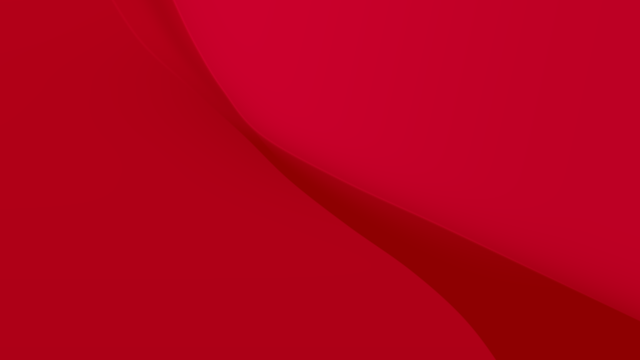
This background is drawn by a Shadertoy shader. Its source:

```glsl
// Crimson sheets crossing in a sweeping diagonal fold with soft shadows.
#define LEFT_RED   vec3(0.690, 0.000, 0.092)
#define RIGHT_PINK vec3(0.792, 0.000, 0.172)
#define RIGHT_RED  vec3(0.742, 0.000, 0.140)
#define RIBBON_RED vec3(0.705, 0.000, 0.095)
#define SHADE_RED  vec3(0.625, 0.000, 0.060)
#define DEEP_RED   vec3(0.555, 0.000, 0.002)
#define LINE_GLOW  vec3(0.050, 0.008, 0.030)
#define LINE_WIDTH 0.0035

// Edge positions across the width at equal steps down the canvas,
// with one extra step beyond the top and the bottom.
const float LEFT_EDGE[11] = float[11](
    0.140, 0.176, 0.225, 0.302, 0.380, 0.452, 0.542, 0.641, 0.720, 0.775, 0.815);
const float RIGHT_EDGE[11] = float[11](
    0.242, 0.271, 0.305, 0.348, 0.408, 0.533, 0.685, 0.833, 0.980, 1.126, 1.272);
const float FOLD_EDGE[11] = float[11](
    0.242, 0.271, 0.305, 0.348, 0.402, 0.463, 0.525, 0.580, 0.630, 0.680, 0.730);

// Catmull-Rom curve through the edge positions
float curveAt(float knots[11], float down) {
    float s = clamp(down, 0.0, 1.0) * 8.0;
    int i = min(int(s), 7);
    float t = s - float(i);
    float a = knots[i], b = knots[i + 1], c = knots[i + 2], d = knots[i + 3];
    return b + 0.5 * t * (c - a + t * (2.0 * a - 5.0 * b + 4.0 * c - d
             + t * (3.0 * (b - c) + d - a)));
}

// Approximate signed distance in canvas heights, positive to the right
float edgeDistance(float knots[11], vec2 uv, float aspect) {
    float lo = max(uv.y - 0.01, 0.0), hi = min(uv.y + 0.01, 1.0);
    float slope = aspect * (curveAt(knots, hi) - curveAt(knots, lo)) / (hi - lo);
    return aspect * (uv.x - curveAt(knots, uv.y)) / length(vec2(1.0, slope));
}

float bell(float x, float center, float width) {
    float t = (x - center) / width;
    return exp(-t * t);
}

void mainImage(out vec4 fragColor, in vec2 fragCoord) {
    vec2 uv = fragCoord / iResolution.xy;
    uv.y = 1.0 - uv.y;
    float aspect = iResolution.x / iResolution.y;
    float soft = 1.0 / iResolution.y;

    float dLeft = edgeDistance(LEFT_EDGE, uv, aspect);
    float dRight = edgeDistance(RIGHT_EDGE, uv, aspect);
    float dFold = edgeDistance(FOLD_EDGE, uv, aspect);
    float leftX = curveAt(LEFT_EDGE, uv.y);
    float rightX = curveAt(RIGHT_EDGE, uv.y);
    float across = clamp((uv.x - leftX) / (rightX - leftX), 0.0, 1.0);

    // Left sheet, shaded where it dips under the crossing
    vec3 left = LEFT_RED * mix(1.015, 0.985, uv.y);
    float dip = exp(min(dLeft, 0.0) / 0.11) * bell(uv.y, 0.36, 0.20);
    left = mix(left, SHADE_RED, 0.75 * dip);

    // Ribbon above the crossing, with a soft crease along its length
    vec3 upper = mix(RIBBON_RED, SHADE_RED, 0.65 * bell(across, 0.72, 0.22));
    upper = mix(upper, SHADE_RED, smoothstep(0.05, 0.36, uv.y));

    // Ribbon below the crossing, deepening to the lower right
    vec3 lower = mix(DEEP_RED, SHADE_RED, smoothstep(0.15, 1.0, across));
    lower = mix(lower, DEEP_RED, smoothstep(0.50, 0.85, uv.y));
    float strip = smoothstep(soft, -soft, dFold) * smoothstep(0.30, 0.42, uv.y);
    lower = mix(lower, DEEP_RED, 0.8 * strip);
    vec3 ribbon = mix(upper, lower, smoothstep(0.30, 0.42, uv.y));

    // Right sheet, fading sideways and sinking into shadow at its edge
    vec3 right = mix(RIGHT_PINK, RIGHT_RED, smoothstep(0.35, 1.0, uv.x + 0.12 * uv.y));
    float sink = mix(0.20, 0.55, smoothstep(0.15, 0.42, uv.y));
    sink = mix(sink, 0.95, smoothstep(0.60, 0.90, uv.y));
    float reach = mix(0.035, 0.065, smoothstep(0.40, 0.90, uv.y));
    right = mix(right, SHADE_RED, sink * exp(-max(dRight, 0.0) / reach));

    // Layer the sheets from left to right
    vec3 color = mix(left, ribbon, smoothstep(-soft, soft, dLeft));
    color = mix(color, right, smoothstep(-soft, soft, dRight));

    // Fine light along the edges
    float rim = bell(dRight, 0.0, LINE_WIDTH) * (1.0 - smoothstep(0.65, 0.95, uv.y));
    rim += 0.6 * bell(dLeft, 0.0, LINE_WIDTH) * (1.0 - smoothstep(0.10, 0.32, uv.y));
    color += LINE_GLOW * rim;

    fragColor = vec4(color, 1.0);
}
```
